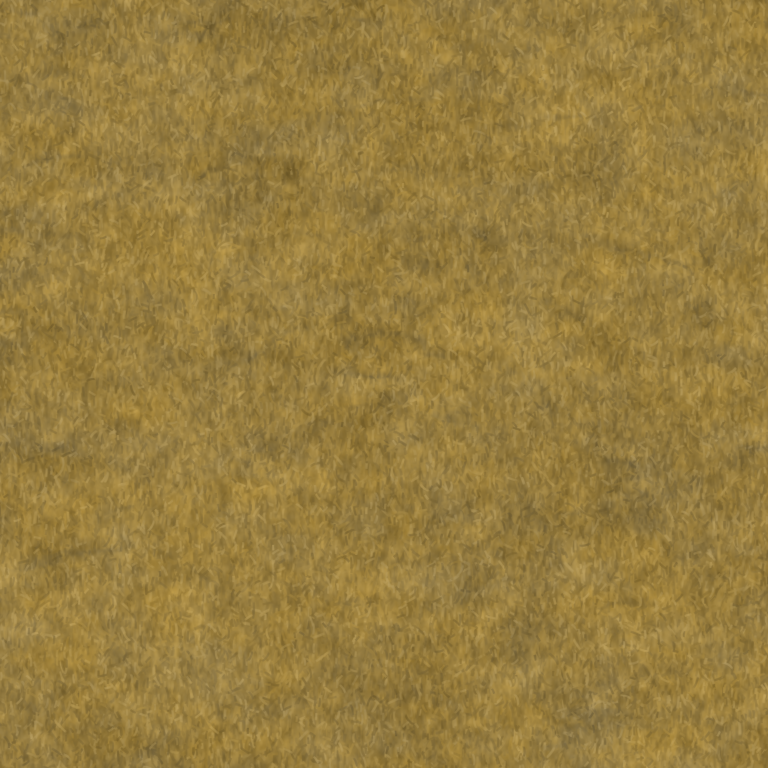
Reproduce this texture procedurally as a Shadertoy shader.

```glsl
// Dry, matted grass in ochre and olive, seen from a distance.
// Layered value noise gives the mottling, clumps and faint level creases; grids
// of short curved blades, mostly upright, are laid over it with soft edges.

// Integer hash: three random values in 0..1 per cell and layer
vec3 hash3(ivec2 cell, int layer) {
    uvec3 v = uvec3(ivec3(cell, layer) + 4096) * 1664525u + 1013904223u;
    v.x += v.y * v.z; v.y += v.z * v.x; v.z += v.x * v.y;
    v ^= v >> 16u;
    v.x += v.y * v.z; v.y += v.z * v.x; v.z += v.x * v.y;
    return vec3(v >> 8u) / 16777216.0;
}

float valueNoise(vec2 p, int layer) {
    ivec2 cell = ivec2(floor(p));
    vec2 f = fract(p);
    f = f * f * (3.0 - 2.0 * f);
    float low = mix(hash3(cell, layer).x, hash3(cell + ivec2(1, 0), layer).x, f.x);
    float high = mix(hash3(cell + ivec2(0, 1), layer).x, hash3(cell + ivec2(1, 1), layer).x, f.x);
    return mix(low, high, f.y);
}

float fbm(vec2 p, int layer) {
    float sum = 0.0, weight = 0.5;
    for (int i = 0; i < 4; i++) {
        sum += weight * valueNoise(p, layer + i);
        p = mat2(1.7, 0.9, -0.9, 1.7) * p + 7.3;
        weight *= 0.55;
    }
    return sum / 1.01;
}

// Olive to gold by tone, then towards bleached straw
vec3 grassColor(float tone, float bleach) {
    vec3 color = mix(vec3(0.50, 0.41, 0.195), vec3(0.66, 0.54, 0.255), clamp(tone, -0.5, 1.6));
    return color + bleach * vec3(-0.01, 0.01, 0.055);
}

// One grid of curved blades painted over the colour below
vec3 paintBlades(vec3 color, vec2 uv, float tone, float bleach, int layer) {
    float density = 50.0 + 5.0 * float(layer);
    vec2 p = uv * density + float(layer) * vec2(3.37, 5.71);
    ivec2 home = ivec2(floor(p));
    for (int y = -1; y <= 1; y++)
    for (int x = -1; x <= 1; x++) {
        ivec2 cell = home + ivec2(x, y);
        vec3 place = hash3(cell, layer + 40);
        vec3 look = hash3(cell, layer + 80);

        // Lean is mostly slight, with some blades lying over
        float lean = place.z * 2.0 - 1.0;
        float angle = 0.2 * lean + 1.2 * lean * lean * lean;
        vec2 d = p - vec2(cell) - place.xy;
        d = mat2(cos(angle), sin(angle), -sin(angle), cos(angle)) * d;
        d.x += (look.z - 0.5) * 0.8 * d.y * d.y;

        float halfLength = 0.3 + 0.4 * look.y;
        float cover = smoothstep(0.18, 0.03, abs(d.x))
                    * smoothstep(halfLength, halfLength * 0.6, abs(d.y));
        float straw = smoothstep(0.72, 0.92, look.x);
        float strawTint = bleach + 0.85 * straw + 0.5 * (look.z - 0.5);
        vec3 blade = grassColor(tone + (look.x - 0.5) * 1.25, strawTint);
        color = mix(color, blade, cover * 0.7);
    }
    return color;
}

void mainImage(out vec4 fragColor, in vec2 fragCoord) {
    vec2 uv = fragCoord / iResolution.y;

    // Broad patches, tufts, ragged small clumps and upright fibre
    float broad = fbm(uv * vec2(6.0, 9.0), 1) - 0.5;
    float tufts = fbm(uv * vec2(24.0, 32.0) + 11.0, 7) - 0.5;
    float clumps = fbm(uv * vec2(62.0, 56.0) + 3.0, 50) - 0.5;
    vec2 sway = vec2(valueNoise(uv * 35.0, 13) * 0.012, 0.0);
    float fibre = valueNoise((uv + sway) * vec2(210.0, 65.0), 14) - 0.5;
    float tone = 0.57 + 0.65 * broad + 0.75 * tufts + 0.8 * clumps;

    // Soft, broken, nearly level creases where the grass parts
    float ridge = abs(fbm(uv * vec2(4.0, 11.0) + 23.0, 18) - 0.5 + 0.08 * clumps);
    float gaps = smoothstep(0.48, 0.72, fbm(uv * vec2(12.0, 18.0) + 5.0, 24) + 0.3 * clumps);
    float crease = smoothstep(0.055, 0.0, ridge) * gaps;
    tone -= 0.32 * crease;

    float bleach = 0.22 + 1.6 * (fbm(uv * vec2(19.0, 28.0) + 31.0, 30) - 0.5) + 0.3 * crease;
    bleach = clamp(bleach, -0.15, 1.0);

    vec3 color = grassColor(tone + 0.8 * fibre, bleach);
    for (int layer = 0; layer < 6; layer++)
        color = paintBlades(color, uv, tone, bleach, layer);

    // Fine grain over the finished blades
    float grain = valueNoise(uv * vec2(250.0, 150.0), 35) - 0.5;
    fragColor = vec4(color + 0.05 * grain, 1.0);
}
```
